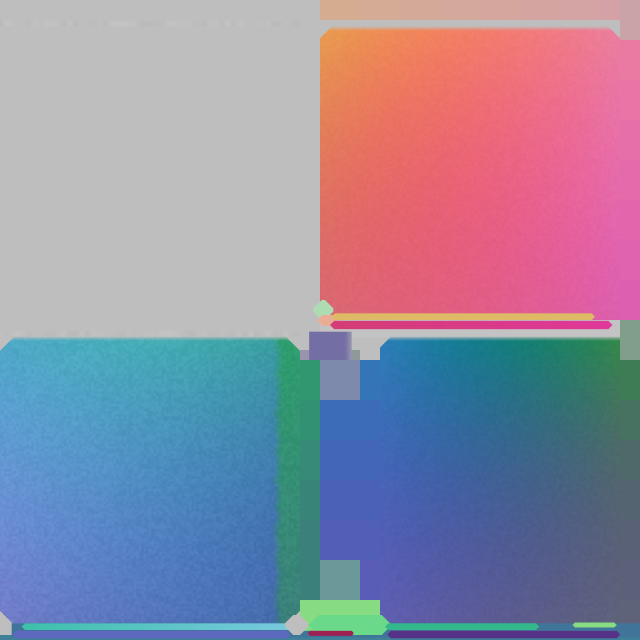
Give the GLSL for this background, as a WebGL 2 fragment shader.

```glsl
#version 300 es
precision highp float;
// Draws four soft gradient tiles on grey with blocky seams and thin bevelled bars.
uniform vec2 u_resolution;
out vec4 fragColor;

// The canvas spans UNITS design units per side, measured from the top left.
const float UNITS = 768.0;
const float BLOCK = 48.0;
const float GRAIN_SIZE = 3.0;
const float GRAIN = 0.045;
const float FINE_GRAIN = 0.02;
const vec3 GREY = vec3(0.748, 0.746, 0.745);
const vec3 PALE_GREEN = vec3(0.53, 0.86, 0.51);
const vec3 LEAF = vec3(0.18, 0.62, 0.43);
const vec3 SEA = vec3(0.23, 0.50, 0.48);
const vec3 VIOLET = vec3(0.45, 0.43, 0.64);

// Gradient rows: left, middle and right colour of each.
const mat3 WARM_TOP = mat3(0.91, 0.62, 0.31, 0.95, 0.50, 0.40, 0.92, 0.50, 0.62);
const mat3 WARM_MID = mat3(0.88, 0.46, 0.37, 0.92, 0.39, 0.47, 0.90, 0.42, 0.67);
const mat3 WARM_LOW = mat3(0.85, 0.41, 0.45, 0.88, 0.37, 0.52, 0.86, 0.37, 0.69);
const mat3 AQUA_TOP = mat3(0.30, 0.66, 0.78, 0.27, 0.68, 0.71, 0.22, 0.62, 0.62);
const mat3 AQUA_MID = mat3(0.40, 0.58, 0.83, 0.31, 0.55, 0.76, 0.25, 0.47, 0.68);
const mat3 AQUA_LOW = mat3(0.45, 0.48, 0.78, 0.34, 0.46, 0.74, 0.27, 0.42, 0.67);
const mat3 DEEP_TOP = mat3(0.17, 0.50, 0.72, 0.07, 0.50, 0.50, 0.20, 0.54, 0.28);
const mat3 DEEP_MID = mat3(0.28, 0.39, 0.72, 0.25, 0.38, 0.58, 0.32, 0.40, 0.43);
const mat3 DEEP_LOW = mat3(0.38, 0.37, 0.70, 0.36, 0.36, 0.57, 0.37, 0.39, 0.48);

vec2 p;          // current point in design units
float pixelSize; // one pixel in design units
vec3 col;        // colour painted so far

float hash(vec2 q) {
  vec3 h = fract(q.xyx * 0.1031);
  h += dot(h, h.yzx + 33.33);
  return fract((h.x + h.y) * h.z);
}

float noise(vec2 q) {
  vec2 i = floor(q), f = fract(q);
  f *= f * (3.0 - 2.0 * f);
  vec2 e = vec2(1, 0);
  return mix(mix(hash(i), hash(i + e), f.x), mix(hash(i + e.yx), hash(i + e.xx), f.x), f.y);
}

// Quadratic weights through three evenly spaced stops.
vec3 weights(float t) {
  return vec3((2.0 * t - 1.0) * (t - 1.0), 4.0 * t * (1.0 - t), t * (2.0 * t - 1.0));
}

vec3 mesh(vec2 t, mat3 top, mat3 mid, mat3 low) {
  t = clamp(t, 0.0, 1.0);
  vec3 wx = weights(t.x), wy = weights(t.y);
  return top * wx * wy.x + mid * wx * wy.y + low * wx * wy.z;
}

// Paints a box (left, top, right, bottom) with bevelled corners.
void fill(vec4 box, float bevel, vec3 colour) {
  vec2 d = abs(p - 0.5 * (box.xy + box.zw)) - 0.5 * (box.zw - box.xy);
  float dist = max(max(d.x, d.y), (d.x + d.y + bevel) * 0.7071);
  col = mix(col, colour, clamp(0.5 - dist / pixelSize, 0.0, 1.0));
}

void block(vec4 box, vec3 colour) { fill(box, 0.0, colour); }

float snap(float v, float size) { return (floor(v / size) + 0.5) * size; }

// Height within the warm tile and within the two lower tiles, 0 at the top.
float warmHeight(float y) { return (y - 32.0) / 352.0; }
float lowerHeight(float y) { return (y - 405.0) / 342.0; }

void main() {
  vec2 uv = gl_FragCoord.xy / u_resolution;
  p = vec2(uv.x, 1.0 - uv.y) * UNITS;
  pixelSize = UNITS / u_resolution.y;
  float grain = noise(p / GRAIN_SIZE) - 0.5;
  float blockY = snap(p.y, BLOCK);
  float lowerY = lowerHeight(p.y);
  float lowerBlockY = lowerHeight(blockY);
  float rightX = uv.x * 2.0 - 1.0;
  float glow = smoothstep(402.0, 410.0, p.y);
  col = GREY;

  // Faint dashes along the two grey seams
  float dash = noise(vec2(p.x / 7.0, floor(p.y / 380.0) * 9.0)) - 0.5;
  block(vec4(0, 25, 360, 32), GREY + 0.04 * dash);
  block(vec4(0, 397, 360, 404), GREY + 0.04 * dash);

  // Warm tile, its upper band and its side column
  vec3 warm = mesh(vec2((p.x - 384.0) / 360.0, warmHeight(p.y)), WARM_TOP, WARM_MID, WARM_LOW);
  fill(vec4(384, 31, 744, 400), 15.0, mix(GREY, warm + grain * FINE_GRAIN, smoothstep(30.0, 38.0, p.y)));
  float bandX = snap(rightX, 0.125);
  block(vec4(384, 0, 768, 24), mix(vec3(0.83, 0.68, 0.56), vec3(0.83, 0.63, 0.66), bandX));
  vec3 side = mesh(vec2(1, warmHeight(blockY)), WARM_TOP, WARM_MID, WARM_LOW);
  block(vec4(744, 0, 768, 384), mix(vec3(0.79, 0.64, 0.66), side, step(BLOCK, p.y)));
  block(vec4(384, 384, 768, 405), GREY + 0.02);

  // Aqua tile with a blocky left rim and a green right rim
  float rimY = p.x < 22.0 ? lowerHeight(snap(p.y, 12.0)) : lowerY;
  vec3 aqua = mesh(vec2(p.x / 345.0, rimY), AQUA_TOP, AQUA_MID, AQUA_LOW);
  float ragged = 4.0 * (noise(vec2(3, p.y / 8.0)) - 0.5);
  aqua = mix(aqua, mix(LEAF, SEA, lowerY), smoothstep(326.0, 340.0, p.x + ragged));
  fill(vec4(0, 404, 360, 750), 17.0, mix(GREY, aqua + grain * GRAIN, glow));
  block(vec4(360, 432, 384, 720), mix(LEAF, SEA, min(lowerBlockY * 1.5, 1.0)));

  // Deep tile between its block columns
  vec3 deep = mesh(vec2((p.x - 456.0) / 288.0, lowerY), DEEP_TOP, DEEP_MID, DEEP_LOW);
  fill(vec4(456, 404, 790, 768), 13.0, mix(GREY, deep + grain * FINE_GRAIN, glow));
  vec3 edge = mesh(vec2(step(600.0, p.x), lowerBlockY), DEEP_TOP, DEEP_MID, DEEP_LOW);
  block(vec4(384, 432, 456, 720), edge);
  block(vec4(744, 432, 768, 768), edge);
  block(vec4(744, 384, 768, 432), vec3(0.50, 0.62, 0.54));
  block(vec4(384, 432, 432, 480), vec3(0.49, 0.54, 0.67));
  block(vec4(384, 672, 432, 720), vec3(0.42, 0.60, 0.60));

  // Central joint
  block(vec4(360, 420, 384, 432), vec3(0.60, 0.58, 0.68));
  block(vec4(408, 420, 432, 432), vec3(0.56, 0.60, 0.61));
  block(vec4(371, 398, 422, 432), mix(VIOLET, GREY, 0.5 * smoothstep(412.0, 424.0, p.x)));
  fill(vec4(376, 360, 400, 384), 10.0, vec3(0.68, 0.86, 0.70));
  fill(vec4(381, 378, 406, 391), 6.0, vec3(0.91, 0.68, 0.58));

  // Bars below the warm tile
  fill(vec4(398, 376, 714, 384), 4.0, vec3(0.87, 0.73, 0.40));
  fill(vec4(396, 385, 735, 395), 5.0, mix(vec3(0.83, 0.24, 0.45), vec3(0.88, 0.22, 0.62), rightX));

  // Bars along the lower edge
  block(vec4(0, 762, 768, 768), vec3(0.25, 0.50, 0.60));
  block(vec4(14, 748, 768, 765), vec3(0.25, 0.46, 0.60));
  block(vec4(360, 720, 456, 757), PALE_GREEN);
  fill(vec4(370, 738, 470, 762), 12.0, vec3(0.42, 0.85, 0.54));
  fill(vec4(26, 748, 350, 756), 4.0, mix(vec3(0.22, 0.75, 0.65), vec3(0.50, 0.79, 0.90), uv.x * 2.0));
  fill(vec4(15, 757, 348, 766), 4.0, vec3(0.36, 0.41, 0.75));
  fill(vec4(342, 738, 370, 762), 10.0, GREY);
  fill(vec4(370, 757, 424, 763), 2.0, vec3(0.62, 0.12, 0.32));
  fill(vec4(462, 748, 647, 756), 4.0, vec3(0.20, 0.72, 0.55));
  fill(vec4(687, 747, 740, 753), 3.0, PALE_GREEN);
  fill(vec4(465, 757, 744, 766), 4.0, vec3(0.34, 0.20, 0.53));

  fragColor = vec4(clamp(col, 0.0, 1.0), 1.0);
}
```
